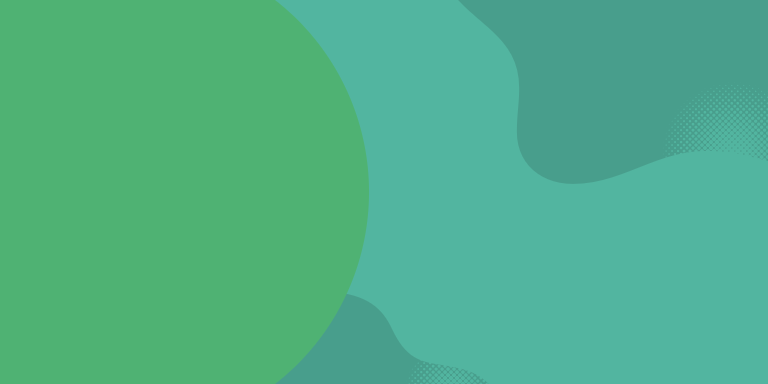
Give the GLSL for this background, as a Shadertoy shader.

```glsl
// Flat backdrop: a large green disc over teal, with dark wavy blobs and halftone patches.

const vec3 GREEN = vec3(0.31, 0.70, 0.45);
const vec3 TEAL = vec3(0.322, 0.71, 0.627);
const vec3 DARK_TEAL = vec3(0.284, 0.618, 0.55);

// Antialiased coverage of a signed distance, negative inside
float fill(float dist) {
    return clamp(0.5 - dist * iResolution.y, 0.0, 1.0);
}

// Adds a cubic Bezier to an outline: x holds the distance, y flips sign per crossing left of p
void addCurve(inout vec2 outline, vec2 p, vec2 a, vec2 b, vec2 c, vec2 d) {
    const int STEPS = 14;
    vec2 start = a;
    for (int i = 1; i <= STEPS; i++) {
        float t = float(i) / float(STEPS), u = 1.0 - t;
        vec2 end = u * u * u * a + 3.0 * u * t * (u * b + t * c) + t * t * t * d;
        vec2 edge = end - start, toP = p - start;
        float along = clamp(dot(toP, edge) / dot(edge, edge), 0.0, 1.0);
        outline.x = min(outline.x, length(toP - edge * along));
        if ((start.y > p.y) != (end.y > p.y) && toP.x > edge.x * toP.y / edge.y)
            outline.y = -outline.y;
        start = end;
    }
}

float upperBlob(vec2 p) {
    vec2 o = vec2(10.0, 1.0);
    addCurve(o, p, vec2(1.193, 1.0), vec2(1.26, 0.927), vec2(1.352, 0.891), vec2(1.352, 0.771));
    addCurve(o, p, vec2(1.352, 0.771), vec2(1.352, 0.729), vec2(1.346, 0.703), vec2(1.346, 0.656));
    addCurve(o, p, vec2(1.346, 0.656), vec2(1.346, 0.573), vec2(1.409, 0.521), vec2(1.492, 0.521));
    addCurve(o, p, vec2(1.492, 0.521), vec2(1.62, 0.521), vec2(1.708, 0.607), vec2(1.839, 0.607));
    addCurve(o, p, vec2(1.839, 0.607), vec2(1.896, 0.607), vec2(1.943, 0.596), vec2(2.01, 0.578));
    return o.x * o.y;
}

float lowerBlob(vec2 p) {
    vec2 o = vec2(10.0, 1.0);
    addCurve(o, p, vec2(0.625, -0.042), vec2(0.651, 0.167), vec2(0.781, 0.245), vec2(0.891, 0.237));
    addCurve(o, p, vec2(0.891, 0.237), vec2(0.969, 0.224), vec2(1.0, 0.188), vec2(1.021, 0.143));
    addCurve(o, p, vec2(1.021, 0.143), vec2(1.052, 0.078), vec2(1.083, 0.06), vec2(1.135, 0.052));
    addCurve(o, p, vec2(1.135, 0.052), vec2(1.198, 0.042), vec2(1.245, 0.036), vec2(1.281, -0.01));
    return o.x * o.y;
}

// Diagonal grid of dots that shrink away from the centre
float halftone(vec2 p, vec2 centre, float reach) {
    const float PITCH = 0.011;
    vec2 grid = vec2(p.x + p.y, p.y - p.x) * 0.7071 / PITCH;
    float strength = clamp(1.0 - length(p - centre) / reach, 0.0, 1.0);
    float radius = 0.62 * pow(strength, 0.6);
    float dots = fill((length(fract(grid) - 0.5) - radius) * PITCH);
    return dots * smoothstep(0.0, 0.08, strength);
}

void mainImage(out vec4 fragColor, in vec2 fragCoord) {
    // Height runs 0 to 1, width 0 to 2
    vec2 p = fragCoord / iResolution.xy * vec2(2.0, 1.0);

    // Dark blobs, pierced by teal dots
    float dots = max(halftone(p, vec2(1.91, 0.6), 0.19), halftone(p, vec2(1.177, -0.02), 0.125));
    float blobs = max(fill(upperBlob(p)), fill(lowerBlob(p)));
    vec3 color = mix(TEAL, DARK_TEAL, blobs * (1.0 - dots));

    // Large disc on the left
    color = mix(color, GREEN, fill(length(p - vec2(0.328, 0.5)) - 0.633));

    fragColor = vec4(color, 1.0);
}
```
